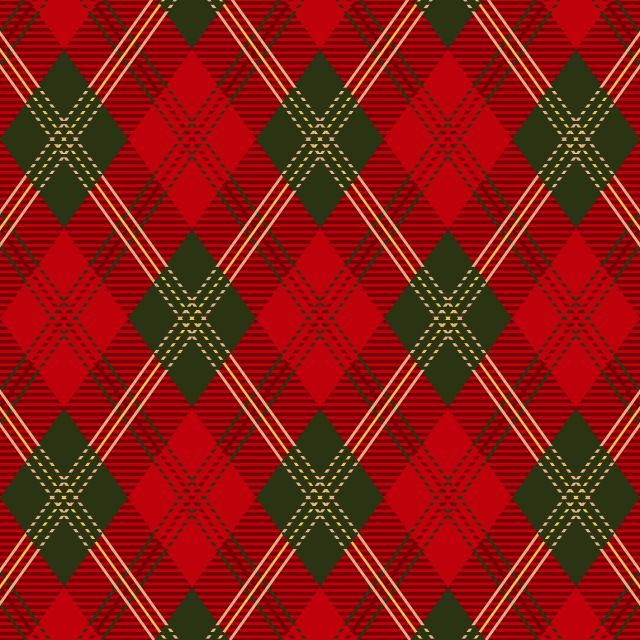
Give the GLSL for this pattern, as a Shadertoy shader.

```glsl
// Diagonal argyle plaid: two families of slanted bands cross to form green,
// red and striped diamonds. Triple lines run along every band; they are solid
// over the striped diamonds and dashed over the plain ones.

const vec2 CELL = vec2(0.2, 0.28);        // spacing of diamond centres
const vec2 ORIGIN = vec2(0.1, 0.7826);    // centre of one green diamond
const float ROWS = 27.0;                  // woven rows per cell height
const float LINE_OFFSET = 0.092;          // outer lines from band centre

const vec3 RED = vec3(0.745, 0.005, 0.04);
const vec3 DARK_RED = vec3(0.46, 0.01, 0.02);
const vec3 GREEN = vec3(0.165, 0.20, 0.07);
const vec3 CREAM = vec3(0.90, 0.69, 0.50);
const vec3 YELLOW = vec3(0.97, 0.77, 0.32);

// Coverage of a region with signed distance d, smoothed over width w
float cover(float d, float w) {
    return clamp(0.5 - d / w, 0.0, 1.0);
}

// Distance to the nearest even integer
float evenDistance(float t) {
    return abs(mod(t + 1.0, 2.0) - 1.0);
}

// Repeating horizontal rows that fill the given share of each period
float rows(float t, float share, float w) {
    return cover(abs(fract(t + 0.5) - 0.5) - 0.5 * share, w);
}

// A centre line with a matching line on both sides
vec3 tripleLine(vec3 base, float d, vec3 outer, vec3 inner,
                vec2 halfWidths, float opacity, float w) {
    float side = cover(abs(d - LINE_OFFSET) - halfWidths.x, w);
    float middle = cover(d - halfWidths.y, w);
    base = mix(base, inner, middle * opacity);
    return mix(base, outer, side * opacity);
}

void mainImage(out vec4 fragColor, in vec2 fragCoord) {
    float pixel = 1.0 / iResolution.y;
    vec2 p = (fragCoord * pixel - ORIGIN) / CELL;
    vec2 bands = vec2(p.x + p.y, p.x - p.y);
    float bandBlur = pixel * length(1.0 / CELL);
    float rowBlur = pixel * ROWS / CELL.y;

    // Diamonds: equal bands give a plain colour, unequal ones give stripes
    vec2 even = vec2(evenDistance(bands.x), evenDistance(bands.y));
    vec2 odd = 1.0 - even;
    float evenA = cover(even.x - 0.5, bandBlur);
    float evenB = cover(even.y - 0.5, bandBlur);
    float greenArea = evenA * evenB;
    float redArea = (1.0 - evenA) * (1.0 - evenB);

    float row = p.y * ROWS;
    vec3 color = mix(RED, DARK_RED, rows(row + 0.5, 0.56, rowBlur));
    color = mix(color, RED, redArea);
    color = mix(color, GREEN, greenArea);

    // Lines: the dark set lies below the light set
    float dash = mix(1.0, rows(row, 0.5, rowBlur), greenArea + redArea);
    for (int i = 0; i < 2; i++) {
        color = tripleLine(color, odd[i], GREEN, DARK_RED,
                           vec2(0.0135, 0.019), dash, bandBlur);
    }
    for (int i = 0; i < 2; i++) {
        color = tripleLine(color, even[i], CREAM, YELLOW,
                           vec2(0.0135, 0.012), dash, bandBlur);
    }
    fragColor = vec4(color, 1.0);
}
```
